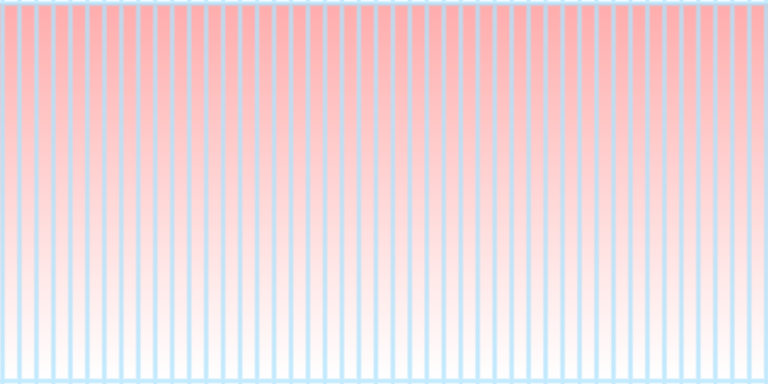
Reproduce this pattern procedurally as a Shadertoy shader.

```glsl
// Tall narrow panes filled by a pink to white vertical gradient, divided by
// translucent pale blue bars. Each bar is a soft halo around a denser core,
// repeated across by fract; one rail closes the panes at top and bottom.

#define COLUMNS 45.25                     // repeats across the canvas
#define FIRST_BAR 0.0065                  // centre of first bar, in heights
#define TOP_RAIL 0.9910
#define BOTTOM_RAIL 0.0080
#define HALO_HALF 0.0072
#define CORE_HALF 0.0042
#define SOFTNESS 0.0022
#define HALO_ALPHA 0.42
#define CORE_ALPHA 0.76
#define PINK vec3(1.0, 0.675, 0.675)
#define BLUE vec3(0.69, 0.89, 0.99)

// Coverage of a band around zero, never sharper than one pixel
float band(float dist, float halfWidth) {
    float blur = max(SOFTNESS, 0.75 / iResolution.y);
    return 1.0 - smoothstep(halfWidth - blur, halfWidth + blur, abs(dist));
}

// Opacity of a line made of a faint halo and a strong core
float lineAlpha(float dist) {
    return mix(HALO_ALPHA * band(dist, HALO_HALF), CORE_ALPHA, band(dist, CORE_HALF));
}

void mainImage(out vec4 fragColor, in vec2 fragCoord) {
    vec2 p = fragCoord / iResolution.y;
    float pitch = iResolution.x / iResolution.y / COLUMNS;

    // Gradient inside the panes, white beyond the top rail
    float height = clamp((p.y - BOTTOM_RAIL) / (TOP_RAIL - BOTTOM_RAIL), 0.0, 1.0);
    vec3 color = mix(vec3(1.0), PINK, height);
    float edgeBlur = 0.75 / iResolution.y;
    color = mix(color, vec3(1.0), smoothstep(-edgeBlur, edgeBlur, p.y - TOP_RAIL));

    // Signed distance to the nearest upright bar
    float barDist = (fract((p.x - FIRST_BAR) / pitch + 0.5) - 0.5) * pitch;

    // Uprights and rails share one translucent layer
    float railAlpha = max(lineAlpha(p.y - TOP_RAIL), lineAlpha(p.y - BOTTOM_RAIL));
    color = mix(color, BLUE, max(lineAlpha(barDist), railAlpha));

    fragColor = vec4(color, 1.0);
}
```
